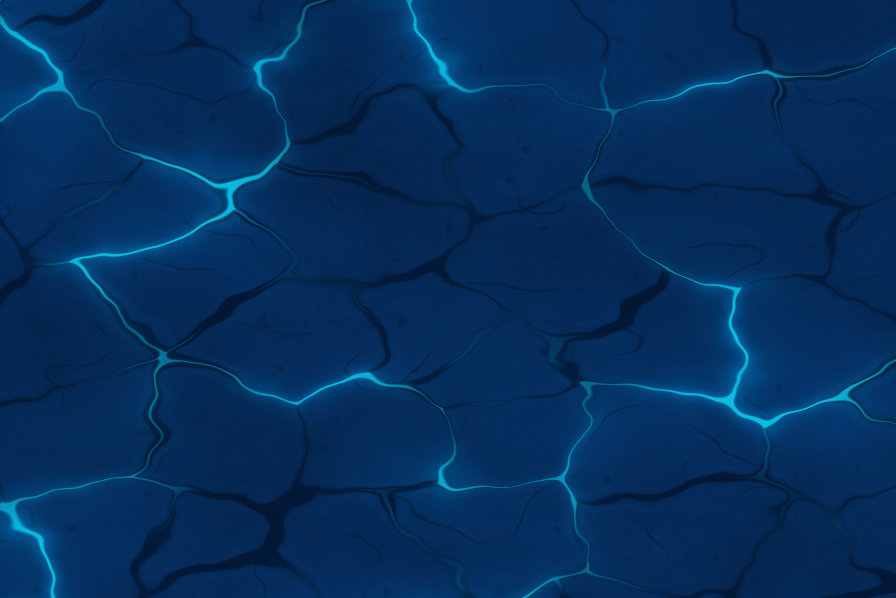
This texture is drawn by a WebGL 1 fragment shader. Its source:

```glsl
precision highp float;
uniform vec2 u_resolution;

// Colours
const vec3 CRACK_DARK = vec3(0.012, 0.085, 0.20);
const vec3 STONE_DEEP = vec3(0.02, 0.138, 0.295);
const vec3 STONE_LIT = vec3(0.02, 0.205, 0.425);
const vec3 HALO_BLUE = vec3(0.005, 0.34, 0.62);
const vec3 VEIN_BLUE = vec3(0.0, 0.50, 0.74);
const vec3 VEIN_CORE = vec3(0.04, 0.74, 0.89);

// Layout, in plates per canvas height and in plate units
const vec2 PLATE_FREQ = vec2(3.9, 5.9);
const float PLATE_JITTER = 0.86;
const float GROUP_SIZE = 3.0;
const float GROUP_JITTER = 0.6;
const float WARP_COARSE = 0.22;
const float WARP_FINE = 0.055;
const float FILLET = 30.0;
const float HALO_FALLOFF = 2.6;
const float SHEATH_FALLOFF = 20.0;
const vec2 SEED = vec2(17.0, 31.0);

vec2 hash2(vec2 p) {
  vec3 q = fract(p.xyx * vec3(0.1031, 0.1030, 0.0973));
  q += dot(q, q.yzx + 33.33);
  return fract((q.xx + q.yz) * q.zy);
}

float cornerSlope(vec2 cell, vec2 f, vec2 corner) {
  float a = 6.2832 * hash2(cell + corner + 71.0).x;
  return dot(vec2(cos(a), sin(a)), f - corner);
}

float gradientNoise(vec2 p) {
  vec2 i = floor(p), f = p - i;
  vec2 u = f * f * f * (f * (f * 6.0 - 15.0) + 10.0);
  float low = mix(cornerSlope(i, f, vec2(0.0)), cornerSlope(i, f, vec2(1.0, 0.0)), u.x);
  float high = mix(cornerSlope(i, f, vec2(0.0, 1.0)), cornerSlope(i, f, vec2(1.0)), u.x);
  return 1.4 * mix(low, high, u.y);
}

float fbm(vec2 p) {
  float sum = 0.0, amp = 0.55;
  for (int i = 0; i < 4; i++) {
    sum += amp * gradientNoise(p);
    p = mat2(1.6, 1.2, -1.2, 1.6) * p + 9.7;
    amp *= 0.5;
  }
  return sum;
}

vec2 noisePair(vec2 p) {
  return vec2(gradientNoise(p), gradientNoise(p + 43.7));
}

vec2 plateSite(vec2 cell) {
  return cell + 0.5 + PLATE_JITTER * (hash2(cell) - 0.5);
}

// Staggered coarse cell that owns a plate
vec2 plateGroup(vec2 site) {
  vec2 p = site / GROUP_SIZE, base = floor(p), owner = base;
  float nearest = 100.0;
  for (int y = -1; y <= 1; y++)
    for (int x = -1; x <= 1; x++) {
      vec2 cell = base + vec2(float(x), float(y));
      vec2 center = cell + 0.5 + GROUP_JITTER * (hash2(cell + 151.0) - 0.5);
      center.x += 0.5 * mod(cell.y, 2.0) - 0.25;
      float d = dot(p - center, p - center);
      if (d < nearest) { nearest = d; owner = cell; }
    }
  return owner;
}

// x: distance to a crack, y: distance to a vein, z: smooth halo distance
vec3 plateEdges(vec2 p) {
  vec2 base = floor(p), home = base;
  float nearest = 100.0;
  for (int y = -1; y <= 1; y++)
    for (int x = -1; x <= 1; x++) {
      vec2 cell = base + vec2(float(x), float(y));
      vec2 r = plateSite(cell) - p;
      if (dot(r, r) < nearest) { nearest = dot(r, r); home = cell; }
    }
  vec2 site = plateSite(home), group = plateGroup(site), sums = vec2(1e-9);
  float halo = 4.0;
  for (int y = -2; y <= 2; y++)
    for (int x = -2; x <= 2; x++) {
      if (x == 0 && y == 0) continue;
      vec2 other = plateSite(home + vec2(float(x), float(y)));
      float gap = dot(other - p, other - p) - nearest;
      float weight = exp(-FILLET * max(0.5 * gap / length(other - site), 0.0));
      if (distance(plateGroup(other), group) > 0.5) {
        sums.y += weight;
        halo = min(halo, gap);
      } else sums.x += weight;
    }
  return vec3(-log(sums) / FILLET, max(halo, 0.0));
}

void main() {
  vec2 uv = gl_FragCoord.xy / u_resolution.y;
  vec2 p = uv * PLATE_FREQ + SEED;
  vec2 warped = p + WARP_COARSE * noisePair(p * 1.3) + WARP_FINE * noisePair(p * 4.5);
  vec3 edge = plateEdges(warped);
  float soft = 5.0 / u_resolution.y;

  // Stone: broad mottling, fine grain, specks
  float mottle = 0.42 + 0.65 * fbm(p * 0.5 + 5.0) + 0.15 * fbm(p * 2.5);
  vec3 color = mix(STONE_DEEP, STONE_LIT, clamp(mottle, 0.0, 1.0));
  color *= 1.0 + 0.04 * gradientNoise(uv * 110.0);
  color *= 1.0 - 0.16 * smoothstep(0.58, 0.8, gradientNoise(uv * 38.0));

  // Halo and drifting haze
  float power = 0.12 + 0.88 * smoothstep(-0.4, 0.4, gradientNoise(p * 0.75 + 20.0));
  float haze = smoothstep(0.15, 0.75, fbm(p * vec2(0.4, 0.55) + 60.0));
  color = mix(color, HALO_BLUE, 0.5 * power * exp(-HALO_FALLOFF * edge.z) + 0.2 * haze);

  // Hairlines and dark cracks
  float hair = abs(gradientNoise(warped * 1.2 + 12.0));
  float hairMask = smoothstep(0.05, 0.4, gradientNoise(p * 1.4 + 80.0));
  color *= 1.0 - 0.22 * hairMask * (1.0 - smoothstep(0.004, 0.018 + soft, hair));
  float wide = smoothstep(-0.15, 0.6, gradientNoise(p * 0.9 + 33.0));
  float halfWidth = mix(0.006, 0.052, wide);
  float seam = min(edge.x, edge.y);
  float crack = 1.0 - smoothstep(halfWidth - soft, halfWidth + 1.6 * soft, seam);
  float lip = seam - halfWidth - 0.05;
  color *= 1.0 + 0.07 * exp(-900.0 * lip * lip);
  color *= 1.0 - 0.16 * exp(-14.0 * max(seam, 0.0));
  color = mix(color, CRACK_DARK, crack * mix(0.68, 0.92, wide));

  // Thin lit branches near the veins
  float branch = exp(-1.1 * edge.z) * smoothstep(-0.1, 0.35, gradientNoise(p * 1.1 + 50.0));
  float thread = 1.0 - smoothstep(0.0, 0.012 + 1.3 * soft, edge.x);
  color = mix(color, VEIN_BLUE, 0.8 * branch * thread);

  // Glowing veins
  float sheath = exp(-SHEATH_FALLOFF * max(edge.y, 0.0));
  color = mix(color, VEIN_BLUE, 0.72 * power * sheath);
  float coreWidth = 0.002 + 0.010 * power + 0.006 * gradientNoise(p * 2.0);
  float core = 1.0 - smoothstep(coreWidth - soft, coreWidth + 1.3 * soft, edge.y);
  color = mix(color, VEIN_CORE, core * mix(0.35, 1.0, power));

  gl_FragColor = vec4(color, 1.0);
}
```
